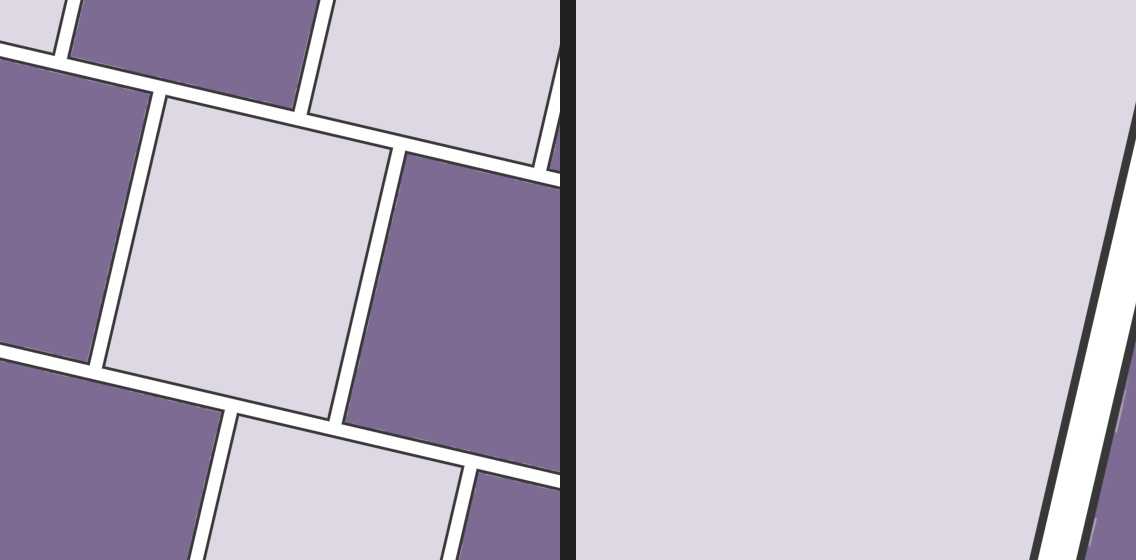
Left, the full canvas; right, a detail of the centre.
Give the GLSL for this pattern, as a WebGL 1 fragment shader.

```glsl
precision highp float;
// Tilted running-bond tiles in alternating violet and lilac, outlined in charcoal with white joints.

uniform vec2 u_resolution;

const vec2 PITCH = vec2(0.4395, 0.5241);
const vec2 ORIGIN = vec2(-0.2852, -0.2371);
const float TILT = 0.2291;
const float ROW_SHIFT = 0.576;      // share of a tile that odd rows slide
const float JOINT_HALF = 0.0136;    // cell border to middle of outline
const float LINE_HALF = 0.0025;
const float DASHES = 115.0;         // edge flecks per unit length

const vec3 VIOLET = vec3(0.49, 0.42, 0.58);
const vec3 LILAC = vec3(0.866, 0.846, 0.894);
const vec3 JOINT = vec3(1.0);
const vec3 OUTLINE = vec3(0.22);
const vec3 FLECK = vec3(0.76, 0.75, 0.78);

float hash(vec2 p) {
  return fract(sin(dot(p, vec2(127.1, 311.7))) * 43758.5453);
}

vec2 rotate(vec2 p, float angle) {
  float c = cos(angle);
  float s = sin(angle);
  return vec2(c * p.x - s * p.y, s * p.x + c * p.y);
}

// Signed distance to a box, keeping square corners outside.
float boxDistance(vec2 p, vec2 halfSize) {
  vec2 d = abs(p) - halfSize;
  return max(d.x, d.y);
}

// Smoothed coverage of a band around distance zero.
float band(float dist, float halfWidth, float blur) {
  return 1.0 - smoothstep(halfWidth - blur, halfWidth + blur, abs(dist));
}

// Broken pale rim just inside the outline.
float fleckedRim(vec2 p, vec2 halfSize, float dist, vec2 id, float blur) {
  vec2 d = abs(p) - halfSize;
  float along = d.x > d.y ? p.y : p.x;
  float dash = hash(vec2(floor(along * DASHES), dot(id, vec2(3.0, 7.0))));
  float rim = band(dist + LINE_HALF + 0.0008, 0.0007, blur);
  return rim * smoothstep(0.3, 0.9, dash);
}

vec3 tiles(vec2 p, float blur) {
  vec2 grid = (p - ORIGIN) / PITCH;
  grid.x -= ROW_SHIFT * mod(floor(grid.y), 2.0);
  vec2 id = floor(grid);
  vec2 local = (fract(grid) - 0.5) * PITCH;

  vec2 halfSize = 0.5 * PITCH - JOINT_HALF;
  float dist = boxDistance(local, halfSize);
  float isViolet = mod(id.x, 2.0);

  vec3 color = mix(LILAC, VIOLET, isViolet);
  float rim = fleckedRim(local, halfSize, dist, id, blur);
  color = mix(color, FLECK, 0.6 * rim * isViolet);
  color = mix(color, JOINT, smoothstep(-blur, blur, dist));
  return mix(color, OUTLINE, band(dist, LINE_HALF, blur));
}

void main() {
  float size = min(u_resolution.x, u_resolution.y);
  vec2 p = (gl_FragCoord.xy - 0.5 * u_resolution) / size;
  gl_FragColor = vec4(tiles(rotate(p, TILT), 0.8 / size), 1.0);
}
```
